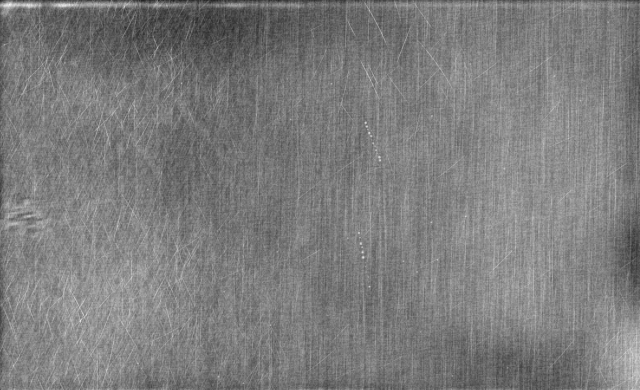
This texture is drawn by a Shadertoy shader. Its source:

```glsl
// Draws a worn, brushed grey metal plate with fine scratches, specks and rubbed edges.

float hash(vec2 p) {
    vec3 q = fract(p.xyx * 0.1031);
    q += dot(q, q.yzx + 33.33);
    return fract((q.x + q.y) * q.z);
}

vec2 hash2(vec2 p) {
    return vec2(hash(p + 17.3), hash(p + 71.9));
}

// Value noise centred on zero
float noise(vec2 p) {
    vec2 i = floor(p), f = fract(p);
    f = f * f * (3.0 - 2.0 * f);
    float low = mix(hash(i), hash(i + vec2(1, 0)), f.x);
    float high = mix(hash(i + vec2(0, 1)), hash(i + vec2(1, 1)), f.x);
    return mix(low, high, f.y) - 0.5;
}

float fbm(vec2 p) {
    float sum = 0.0, gain = 0.5;
    for (int i = 0; i < 4; i++) {
        sum += gain * noise(p);
        p = p * 2.03 + 11.7;
        gain *= 0.5;
    }
    return sum;
}

// Turns space so that lines of constant x lean right by the angle
vec2 lean(vec2 p, float angle) {
    float c = cos(angle), s = sin(angle);
    return vec2(c * p.x - s * p.y, s * p.x + c * p.y);
}

float blob(vec2 p, vec2 centre, vec2 radius) {
    vec2 d = (p - centre) / radius;
    return exp(-dot(d, d));
}

// Thin mark that keeps its energy when narrower than a pixel
float thinLine(float dist, float width, float pixel) {
    float w = max(width, pixel);
    return (1.0 - smoothstep(0.0, w, dist)) * width / w;
}

float brushed(vec2 p, float angle, vec2 frequency) {
    return noise(lean(p, angle) * frequency);
}

// One curved scratch per cell of a leaning grid
float scratches(vec2 p, float angle, vec2 grid, float jitter, float seed, float pixel) {
    vec2 q = lean(p, angle) + seed;
    vec2 home = floor(q * grid);
    float sum = 0.0;
    for (int y = -1; y <= 1; y++)
    for (int x = -1; x <= 1; x++) {
        vec2 cell = home + vec2(x, y);
        vec2 rnd = hash2(cell + seed * 13.0);
        vec2 d = lean(q - (cell + rnd) / grid, (rnd.y - 0.5) * jitter);
        float reach = (0.25 + 0.5 * rnd.x) / grid.y;
        d.x += (rnd.x - 0.5) * d.y * d.y * jitter * 4.0;
        float fade = 1.0 - smoothstep(0.3 * reach, reach, abs(d.y));
        float strength = hash(cell + seed * 5.0 + 3.1);
        sum += thinLine(abs(d.x), 0.002, pixel) * fade * strength * strength;
    }
    return sum;
}

float disc(vec2 p, vec2 centre, float radius, float pixel) {
    return 1.0 - smoothstep(-pixel, pixel, length(p - centre) - radius);
}

float specks(vec2 p, float grid, float share, float pixel) {
    vec2 cell = floor(p * grid);
    vec2 centre = (cell + 0.2 + 0.6 * hash2(cell)) / grid;
    return step(1.0 - share, hash(cell + 41.0)) * disc(p, centre, 0.0016, pixel);
}

// Row of small dents between two points
float dottedChain(vec2 p, vec2 a, vec2 b, float count, float pixel) {
    vec2 along = b - a;
    float i = clamp(floor(dot(p - a, along) / dot(along, along) * count), 0.0, count - 1.0);
    vec2 dent = a + along * (i + 0.5) / count + (hash2(vec2(i, count)) - 0.5) * 0.003;
    return disc(p, dent, 0.003 * hash(vec2(count, i)), pixel);
}

// Broad shading of the plate
float plateTone(vec2 p, float right) {
    float tone = 0.471 + 0.15 * fbm(p * 3.5 + 4.0) + 0.08 * fbm(p * vec2(13.0, 8.0));
    tone -= 0.19 * blob(p, vec2(0.48, 0.94), vec2(0.45, 0.11));
    tone -= 0.05 * blob(p, vec2(0.42, 0.60), vec2(0.25, 0.20));
    tone += 0.08 * blob(p, vec2(0.18, 0.24), vec2(0.30, 0.22));
    tone += 0.09 * blob(p, vec2(1.38, 0.46), vec2(0.20, 0.32));
    tone += 0.08 * blob(p, vec2(1.21, 0.82), vec2(0.10, 0.08));
    tone += 0.08 * blob(p, vec2(0.775, 0.39), vec2(0.022, 0.04));
    tone -= 0.13 * blob(p, vec2(1.32, 0.07), vec2(0.22, 0.07));
    tone -= 0.19 * blob(p, vec2(right, 0.32), vec2(0.07, 0.13));
    tone -= 0.12 * blob(p, vec2(right, 0.80), vec2(0.05, 0.30));
    return tone + 0.24 * blob(p, vec2(right, 0.07), vec2(0.09, 0.13));
}

void mainImage(out vec4 fragColor, in vec2 fragCoord) {
    vec2 p = fragCoord / iResolution.y;
    float pixel = 1.0 / iResolution.y;
    float right = iResolution.x / iResolution.y;
    float leftSide = 1.0 - smoothstep(0.35, 0.95, p.x + 0.3 * fbm(p * 4.0));
    float corner = blob(p, vec2(right, 0.07), vec2(0.12, 0.16));
    float scuffed = blob(p, vec2(0.98, 0.80), vec2(0.17, 0.23));
    float crossed = (0.2 + 0.8 * leftSide) * (1.0 + 1.6 * noise(p * 9.0)) + 1.5 * corner;
    float grey = plateTone(p, right);

    // Brushed grain, upright in the middle and crossed on the left
    grey += 0.10 * brushed(p, 0.015, vec2(330.0, 14.0)) * (1.0 - 0.5 * leftSide);
    grey += 0.04 * brushed(p, -0.03, vec2(150.0, 5.0));
    grey += 0.10 * brushed(p, 0.42, vec2(310.0, 45.0)) * (0.4 + 0.6 * leftSide);
    grey += 0.07 * brushed(p, -0.45, vec2(300.0, 50.0)) * (0.4 + 0.6 * leftSide);
    grey += 0.06 * brushed(p, 1.5, vec2(300.0, 60.0));
    grey += 0.10 * noise(p * 330.0);

    // Scratches, many faint and a few strong
    grey += 0.13 * scratches(p, 0.01, vec2(75.0, 5.0), 0.08, 2.0, pixel);
    grey += 0.10 * scratches(p, 0.10, vec2(70.0, 9.0), 0.20, 5.0, pixel);
    grey += 0.13 * scratches(p, 0.36, vec2(60.0, 10.0), 0.35, 9.0, pixel) * crossed;
    grey += 0.11 * scratches(p, 0.62, vec2(50.0, 11.0), 0.40, 17.0, pixel) * crossed;
    grey += 0.12 * scratches(p, -0.40, vec2(55.0, 10.0), 0.40, 14.0, pixel) * crossed;
    grey += 0.38 * scratches(p, -0.42, vec2(30.0, 7.0), 0.45, 21.0, pixel) * (scuffed + 0.5 * corner);
    grey += 0.32 * scratches(p, 0.38, vec2(26.0, 7.0), 0.45, 27.0, pixel) * (scuffed + corner);
    grey += 0.12 * scratches(p, 0.95, vec2(14.0, 9.0), 0.50, 33.0, pixel);

    // Soft smears, dents, specks and a rubbed patch
    grey += 0.06 * blob(lean(p - vec2(0.35, 0.63), -0.65), vec2(0), vec2(0.008, 0.13));
    grey += 0.05 * blob(lean(p - vec2(0.49, 0.70), -0.65), vec2(0), vec2(0.012, 0.12));
    grey += 0.35 * dottedChain(p, vec2(0.915, 0.42), vec2(0.95, 0.26), 13.0, pixel);
    grey += 0.35 * dottedChain(p, vec2(0.935, 0.69), vec2(0.977, 0.585), 12.0, pixel);
    grey += 0.25 * specks(p, 22.0, 0.05, pixel);
    float patchMask = blob(p, vec2(0.055, 0.445), vec2(0.07, 0.05));
    grey += patchMask * (0.06 + 0.4 * brushed(p, 1.4, vec2(150.0, 40.0)));

    // Worn rim
    float top = 1.0 - p.y;
    float rimWear = 0.6 + 0.8 * noise(p * vec2(25.0, 60.0));
    float topLeft = 1.0 - smoothstep(0.2, 1.0, p.x);
    grey += (0.12 + 0.38 * topLeft) * rimWear * blob(vec2(top), vec2(0.013), vec2(0.009));
    grey -= 0.16 * exp(-top / 0.004);
    grey += 0.36 * rimWear * blob(p, vec2(0.015, 0.98), vec2(0.02, 0.03));
    grey -= 0.18 * exp(-p.x / 0.012) * (0.7 + noise(p * vec2(20.0, 12.0)));
    grey -= 0.12 * exp(-p.y / 0.02);
    grey += 0.22 * rimWear * exp(-p.y / 0.004);

    fragColor = vec4(vec3(clamp(grey, 0.0, 1.0)), 1.0);
}
```
